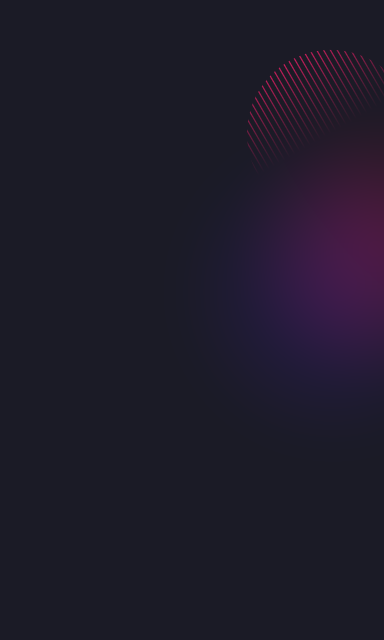
This background is drawn by a WebGL 1 fragment shader. Its source:

```glsl
precision highp float;
// A dark navy backdrop with two soft overlapping glows, indigo and crimson,
// and a disc of thin slanted pink stripes that fade along their length.
// All lengths are fractions of the canvas height.

#define INDIGO_CENTER vec2(0.521, 0.544)
#define INDIGO_RADIUS 0.28
#define CRIMSON_CENTER vec2(0.598, 0.622)
#define CRIMSON_RADIUS 0.26
#define DISC_CENTER vec2(0.517, 0.791)
#define DISC_RADIUS 0.131
#define STRIPE_SPACING 0.00925
#define STRIPE_WIDTH 0.0019
#define STRIPE_OPACITY 0.85

uniform vec2 u_resolution;

const vec3 NAVY = vec3(0.104, 0.104, 0.150);
const vec3 INDIGO_LIGHT = vec3(0.042, 0.006, 0.125);
const vec3 CRIMSON_LIGHT = vec3(0.160, -0.006, 0.025);
const vec3 PINK = vec3(0.90, 0.12, 0.39);

// Radial falloff: one at the center, zero at the radius.
float glow(vec2 p, vec2 center, float radius) {
    return 1.0 - smoothstep(0.0, radius, distance(p, center));
}

// Opacity of the striped disc; px is the height of one pixel.
float stripedDisc(vec2 p, float px) {
    vec2 along = vec2(0.5, -0.8660254);
    vec2 across = vec2(0.8660254, 0.5);
    vec2 q = p - DISC_CENTER;

    float offset = dot(q, across) / STRIPE_SPACING;
    float toStripe = abs(fract(offset + 0.5) - 0.5) * STRIPE_SPACING;
    float halfWidth = 0.5 * STRIPE_WIDTH;
    float stripe = clamp((halfWidth - toStripe) / px + 0.5, 0.0, 1.0);

    float disc = clamp((DISC_RADIUS - length(q)) / px + 0.5, 0.0, 1.0);
    float fade = clamp(-dot(q, along) / DISC_RADIUS, 0.0, 1.0);
    return stripe * disc * fade;
}

void main() {
    vec2 p = gl_FragCoord.xy / u_resolution.y;
    float px = 1.0 / u_resolution.y;

    // Backdrop and glows
    vec3 color = NAVY;
    color += INDIGO_LIGHT * glow(p, INDIGO_CENTER, INDIGO_RADIUS);
    color += CRIMSON_LIGHT * glow(p, CRIMSON_CENTER, CRIMSON_RADIUS);

    // Striped disc
    color = mix(color, PINK, STRIPE_OPACITY * stripedDisc(p, px));

    gl_FragColor = vec4(color, 1.0);
}
```
